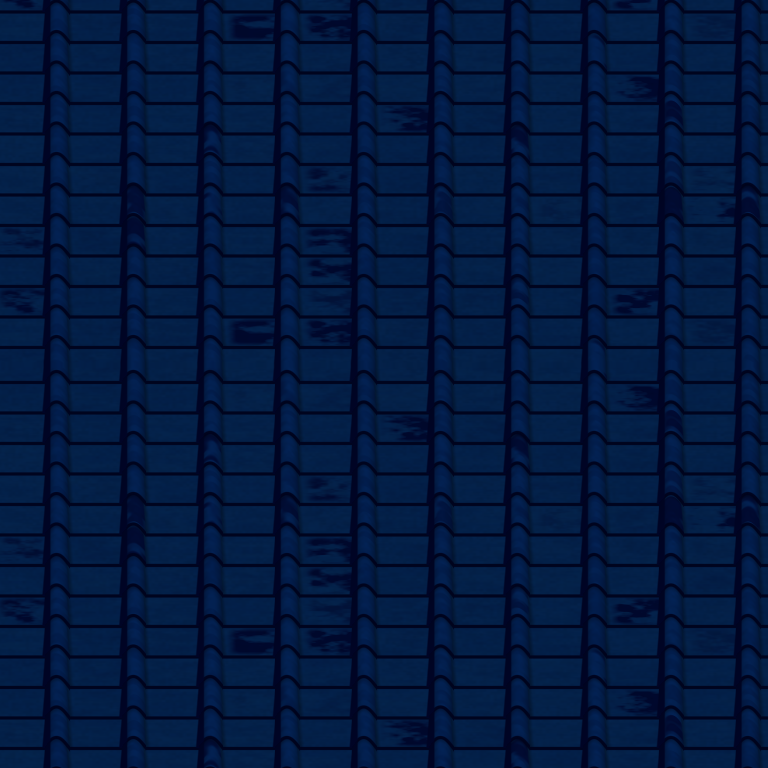
A Shadertoy shader for this texture:

```glsl
// Night-blue roof of interlocking clay tiles: flat pans between rounded rolls, with weathered patches.
#define COLUMNS 10.0
#define ROWS 25.18
#define WEAR_PERIOD 10.0
#define SHADOW_W 0.07
#define ROLL_END 0.32
#define LIP_RISE 0.36
#define SEAM_HALF 0.047
#define PAN_DARK vec3(0.010, 0.118, 0.278)
#define PAN_LIGHT vec3(0.018, 0.140, 0.292)
#define ROLL_COLOR vec3(0.010, 0.122, 0.302)
#define WORN_COLOR vec3(0.000, 0.020, 0.160)
#define SEAM_COLOR vec3(0.000, 0.010, 0.110)

float hash(vec2 p) {
    return fract(sin(dot(p, vec2(127.1, 311.7))) * 43758.545);
}

float noise(vec2 p) {
    vec2 i = floor(p), f = fract(p);
    f = f * f * (3.0 - 2.0 * f);
    return mix(mix(hash(i), hash(i + vec2(1, 0)), f.x),
               mix(hash(i + vec2(0, 1)), hash(i + vec2(1, 1)), f.x), f.y);
}

float fbm(vec2 p) {
    return 0.55 * noise(p) + 0.3 * noise(p * 2.1 + 7.3) + 0.15 * noise(p * 4.3 + 3.1);
}

void mainImage(out vec4 fragColor, in vec2 fragCoord) {
    vec2 uv = fragCoord / iResolution.xy;

    // Tile grid, rows counted downwards; one middle row is slightly taller
    float across = uv.x * COLUMNS - 0.586;
    float down = (1.0 - uv.y - 0.0156) * ROWS;
    down -= clamp(down - 11.5, 0.0, 0.147);
    float u = fract(across);

    // The lower tile edge arches up over the roll
    float bend = clamp((u - 0.15) / 0.17, -1.0, 1.0) * 1.5708;
    float w = down + LIP_RISE * cos(bend);
    float f = fract(w);
    float slope = abs(bend) < 1.57 ? 1.32 * sin(bend) : 0.0;
    float seamDist = min(f, 1.0 - f) / sqrt(1.0 + slope * slope);

    // Edge softness in column and row units
    float softX = max(1.0 / iResolution.x, 0.0013) * COLUMNS;
    float softY = max(1.0 / iResolution.y, 0.0013) * ROWS;

    // Per-tile random values, repeating every WEAR_PERIOD rows
    vec2 tile = vec2(floor(across), mod(floor(w), WEAR_PERIOD));
    float rnd = hash(tile + 3.7);
    vec2 seed = tile * vec2(13.0, 17.0);

    // Flat pan with horizontal streaks and dark stains
    float streak = fbm(vec2(u * 3.0, f * 9.0) + seed);
    vec3 pan = mix(PAN_DARK, PAN_LIGHT, clamp(streak * 0.9 + 0.4 * hash(tile) - 0.2, 0.0, 1.0));
    float stain = smoothstep(0.30, 0.72, fbm(vec2(u * 4.0, f * 5.0) + seed + 5.0));
    stain *= smoothstep(0.34, 0.55, u) * smoothstep(0.0, 0.25, f) * smoothstep(1.0, 0.75, f);
    float panWear = 0.12 * rnd + 0.95 * smoothstep(0.78, 0.98, rnd);
    pan = mix(pan, WORN_COLOR, clamp(stain * panWear * 1.3, 0.0, 0.9));

    // Rounded roll, flaring towards its lip, with banded wear
    float rollEnd = mix(ROLL_END - 0.04, ROLL_END, f);
    float side = (u - 0.175) / 0.14;
    vec3 roll = ROLL_COLOR * (1.06 - 0.42 * side * side);
    float bands = smoothstep(0.35, 0.7, noise(vec2(u * 5.0, f * 6.0) + seed + 9.0));
    float rollWear = 0.15 + 0.65 * smoothstep(0.82, 0.97, hash(tile + 21.3));
    roll = mix(roll, WORN_COLOR, bands * rollWear);
    roll *= 1.0 - 0.3 * smoothstep(0.22, 0.0, f);

    // Contact shade beside the roll, then the roll itself
    pan *= 1.0 - 0.3 * smoothstep(0.07, 0.0, u - rollEnd);
    vec3 color = mix(roll, pan, smoothstep(-softX, softX, u - rollEnd));

    // Fine grain
    color *= 0.96 + 0.08 * noise(vec2(u * 22.0, f * 11.0) + seed);

    // Seams between rows
    float seam = 1.0 - smoothstep(SEAM_HALF - 0.6 * softY, SEAM_HALF + 0.9 * softY, seamDist);
    color = mix(color, SEAM_COLOR, seam * 0.95);

    // Deep shadow on the left of each roll, widening down each tile
    float leftGap = smoothstep(SHADOW_W + softX, SHADOW_W - softX, u);
    float slant = 1.0 - 0.035 * f;
    float rightGap = smoothstep(slant - softX, slant + softX, u);
    vec3 shadow = mix(SEAM_COLOR, WORN_COLOR, 0.35 + 0.4 * f);
    color = mix(color, shadow, max(leftGap, rightGap));

    fragColor = vec4(color, 1.0);
}
```
